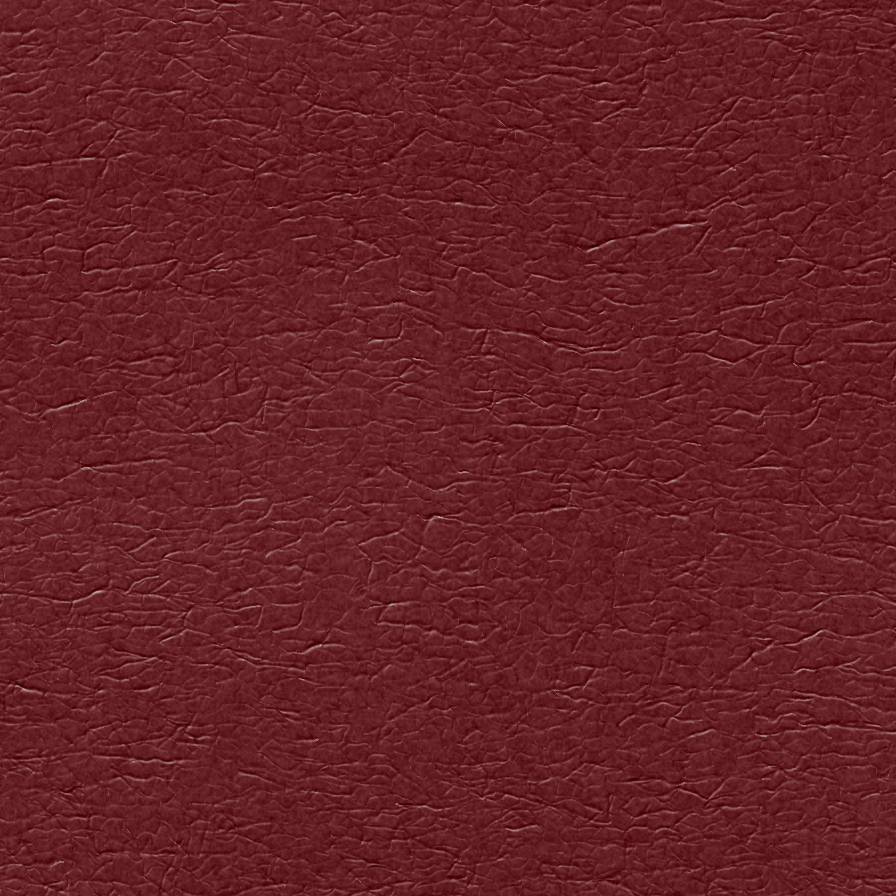
Reproduce this texture procedurally as a Shadertoy shader.

```glsl
// Dark red leather with fine, mostly horizontal creases that catch the light.

vec2 hash2(vec2 p) {
    vec3 q = fract(p.xyx * vec3(0.1031, 0.1030, 0.0973));
    q += dot(q, q.yzx + 33.33);
    return fract((q.xx + q.yz) * q.zy);
}

float noise(vec2 p) {
    vec2 i = floor(p), f = fract(p);
    f = f * f * (3.0 - 2.0 * f);
    float low = mix(hash2(i).x, hash2(i + vec2(1, 0)).x, f.x);
    float high = mix(hash2(i + vec2(0, 1)).x, hash2(i + vec2(1, 1)).x, f.x);
    return mix(low, high, f.y);
}

vec2 noise2(vec2 p) {
    return vec2(noise(p), noise(p + 71.3)) - 0.5;
}

// Grooves along the borders of stretched cells; each border has its own depth.
float creases(vec2 p, vec2 freq, float width, float sparsity) {
    vec2 g = p * freq + 40.0, base = floor(g);
    vec2 nearPos = vec2(0), nextPos = vec2(0), nearId = vec2(0), nextId = vec2(0);
    float nearD = 9.0, nextD = 9.0;
    for (int y = -1; y <= 1; y++)
    for (int x = -1; x <= 1; x++) {
        vec2 id = base + vec2(x, y);
        vec2 pos = id + 0.06 + 0.88 * hash2(id) - g;
        float d = dot(pos, pos);
        if (d < nearD) {
            nextD = nearD; nextPos = nearPos; nextId = nearId;
            nearD = d; nearPos = pos; nearId = id;
        } else if (d < nextD) {
            nextD = d; nextPos = pos; nextId = id;
        }
    }
    // Border distance in canvas units
    float border = 0.5 * (nextD - nearD) / max(length((nextPos - nearPos) * freq), 0.001);
    float depth = pow(hash2(nearId + nextId + 17.0).y, sparsity);
    return depth * exp(-border * border / (width * width));
}

float grooves(vec2 p) {
    // Broad sway and small jitter of the crease lines
    vec2 q = p + 0.04 * noise2(p * 4.0) + 0.007 * noise2(p * 30.0)
               + 0.005 * noise2(p * 90.0);
    vec2 steep = vec2(0.42 * q.x - 0.91 * q.y, 0.91 * q.x + 0.42 * q.y);
    float worn = smoothstep(0.2, 0.8, noise(q * vec2(4.0, 8.0) + 8.0));
    float broken = smoothstep(0.1, 0.6, noise(q * vec2(28.0, 45.0)));

    float sum = 1.2 * creases(q, vec2(9.0, 27.0), 0.0022, 1.6) * mix(0.3, 1.0, broken);
    sum += (0.65 + 0.6 * worn) * broken * creases(q + 3.1, vec2(20.0, 50.0), 0.002, 1.1);
    sum += 0.55 * creases(q + 5.7, vec2(48.0, 78.0), 0.0018, 1.0);
    sum += 0.75 * (1.15 - worn) * creases(steep + 2.3, vec2(17.0, 44.0), 0.0021, 1.4);
    return sum;
}

void mainImage(out vec4 fragColor, in vec2 fragCoord) {
    vec2 p = fragCoord / min(iResolution.x, iResolution.y);

    // Light from above, leaning left
    vec2 toLight = 0.0011 * vec2(-0.35, 0.94);
    float ahead = grooves(p + toLight);
    float behind = grooves(p - toLight);
    float slope = ahead - behind;
    float depth = 0.5 * (ahead + behind);

    // Lit lower lips, shaded upper lips and dark groove floors
    float shade = 0.235 * max(slope, 0.0) - 0.085 * max(-slope, 0.0);
    shade -= 0.03 * min(depth, 1.3);

    // Soft pillows, surface grain and slow tonal drift
    shade += 0.032 * (noise(p * vec2(75.0, 105.0)) - 0.5);
    shade += 0.06 * (noise(p * 225.0 + 9.0) - 0.5);
    shade += 0.065 * (noise(p * 450.0 + 31.0) - 0.5);
    shade += 0.028 * (noise(p * vec2(3.0, 5.0) + 5.0) - 0.5);

    // Red hide, turning to dusty pink on the highlights
    vec3 leather = vec3(0.397, 0.126, 0.148) + shade * vec3(0.98, 1.0, 1.05);
    leather += max(shade - 0.05, 0.0) * vec3(-0.05, 0.45, 0.35);
    fragColor = vec4(clamp(leather, 0.0, 1.0), 1.0);
}
```
